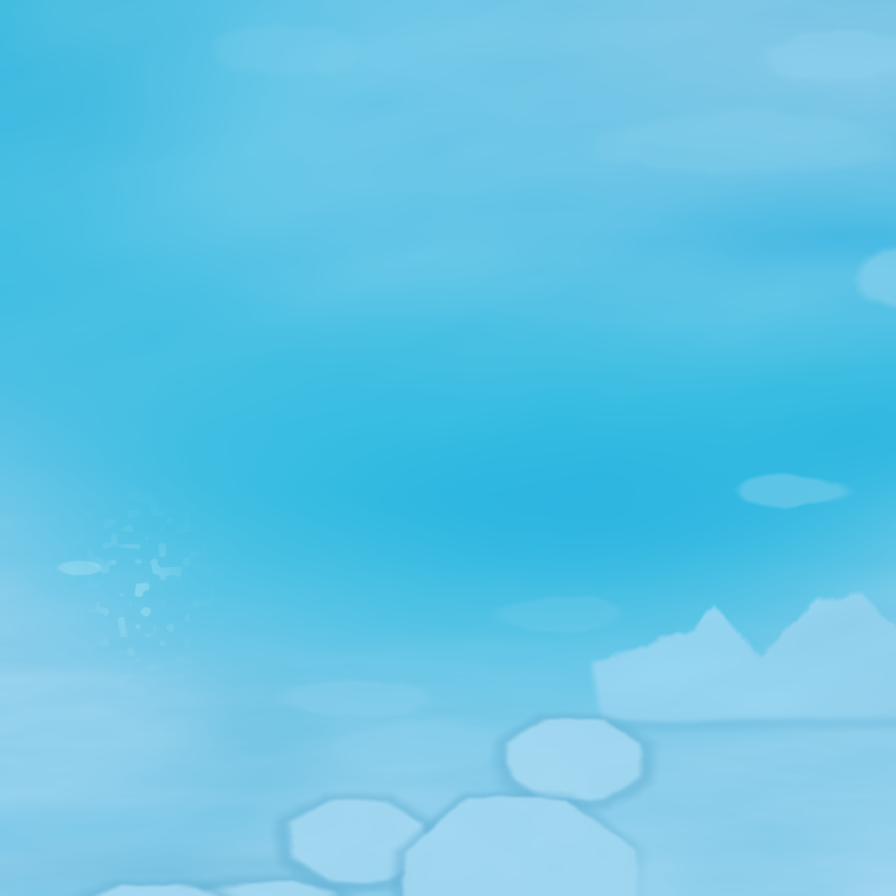
This background is drawn by a WebGL 1 fragment shader. Its source:

```glsl
precision highp float;
// Painterly turquoise sky melting into pale water with drifting ice floes.
uniform vec2 u_resolution;

float hash(vec2 p) {
  vec3 q = fract(vec3(p.xyx) * 0.1031);
  q += dot(q, q.yzx + 33.33);
  return fract((q.x + q.y) * q.z);
}

float noise(vec2 p) {
  vec2 i = floor(p), f = fract(p);
  f = f * f * (3.0 - 2.0 * f);
  return mix(mix(hash(i), hash(i + vec2(1, 0)), f.x),
             mix(hash(i + vec2(0, 1)), hash(i + vec2(1, 1)), f.x), f.y);
}

float fbm(vec2 p) {
  float sum = 0.0, amp = 0.5;
  for (int i = 0; i < 4; i++) {
    sum += amp * noise(p);
    p = p * 2.03 + 7.1;
    amp *= 0.5;
  }
  return sum;
}

// Soft elliptical falloff
float glow(vec2 p, vec2 center, vec2 radius) {
  vec2 q = (p - center) / radius;
  return exp(-dot(q, q));
}

// Ragged brush dab with a fairly crisp outline
float dab(vec2 p, vec2 center, vec2 radius) {
  float d = length((p - center) / radius) + 0.6 * (fbm(p * 24.0) - 0.47);
  return smoothstep(1.1, 0.8, d);
}

// Chamfered slab: approximate signed distance in canvas units
float slab(vec2 p, vec2 center, vec2 halfSize) {
  vec2 q = abs(p - center) / halfSize;
  float d = max(max(q.x, q.y), 0.7 * (q.x + q.y));
  d = mix(d, length(q), 0.3) - 1.0;
  return d * min(halfSize.x, halfSize.y) + 0.012 * (fbm(p * 22.0) - 0.47);
}

// Pale slab with a thin shaded rim
vec3 floe(vec3 color, vec2 p, vec2 center, vec2 halfSize) {
  float d = slab(p, center, halfSize);
  float rim = smoothstep(0.012, 0.0, abs(slab(p, center - vec2(0.0, 0.003), halfSize) - 0.003));
  color = mix(color, vec3(0.40, 0.70, 0.84), 0.55 * rim);
  vec3 ice = mix(vec3(0.60, 0.82, 0.93), vec3(0.66, 0.86, 0.95), fbm(p * vec2(7.0, 12.0)));
  return mix(color, ice, 0.95 * smoothstep(0.003, -0.003, d));
}

void main() {
  vec2 p = gl_FragCoord.xy / u_resolution;
  float wash = fbm(vec2(p.x * 3.0 - p.y, p.y * 8.0 - p.x * 1.5)) - 0.47;
  float streak = fbm(vec2(p.x * 5.0, p.y * 26.0) + 3.0) - 0.47;

  // Sky: turquoise middle, lighter upper band, deep blue pools
  vec3 color = vec3(0.225, 0.745, 0.885);
  float upper = smoothstep(0.50, 0.77, p.y + 0.05 * wash);
  color = mix(color, vec3(0.40, 0.78, 0.91), upper * smoothstep(-0.15, 0.45, p.x));
  color = mix(color, vec3(0.50, 0.77, 0.90), 0.8 * glow(p, vec2(0.98, 0.97), vec2(0.50, 0.22)));
  color = mix(color, vec3(0.26, 0.72, 0.88), 0.6 * glow(p, vec2(0.05, 0.90), vec2(0.16, 0.14)));
  color = mix(color, vec3(0.40, 0.78, 0.89), 0.5 * glow(p, vec2(0.10, 0.98), vec2(0.10, 0.06)));
  color = mix(color, vec3(0.25, 0.72, 0.89), 0.75 * glow(p, vec2(1.0, 0.735), vec2(0.30, 0.05)));
  color = mix(color, vec3(0.36, 0.76, 0.90), 0.65 * glow(p, vec2(0.0, 0.50), vec2(0.20, 0.16)));
  color = mix(color, vec3(0.165, 0.705, 0.88), 0.9 * glow(p, vec2(0.68, 0.43), vec2(0.28, 0.09)));
  color = mix(color, vec3(0.17, 0.71, 0.88), 0.8 * glow(p, vec2(1.02, 0.50), vec2(0.16, 0.06)));

  // Pale water: its shore rises at both sides and dips in the middle
  float shore = 0.32 + 0.55 * (p.x - 0.54) * (p.x - 0.54);
  float water = smoothstep(shore + 0.12, shore - 0.21, p.y + 0.10 * wash);
  color = mix(color, vec3(0.54, 0.805, 0.92), water);
  color = mix(color, vec3(0.40, 0.75, 0.88), 0.5 * glow(p, vec2(0.29, 0.17), vec2(0.10, 0.10)));
  color = mix(color, vec3(0.43, 0.74, 0.87), 0.6 * glow(p, vec2(0.20, 0.03), vec2(0.30, 0.025)));
  color += vec3(0.13, 0.05, 0.025) * wash * (0.4 + 0.5 * upper);
  color += vec3(0.16, 0.06, 0.03) * streak * (0.8 * water + 0.4 * upper * p.x);

  // Thin clouds and distant floating patches
  vec3 mist = vec3(0.55, 0.82, 0.93);
  color = mix(color, mist, 0.55 * dab(p, vec2(0.935, 0.937), vec2(0.090, 0.030)));
  color = mix(color, mist, 0.20 * dab(p, vec2(0.32, 0.945), vec2(0.075, 0.030)));
  color = mix(color, mist, 0.25 * dab(p, vec2(0.83, 0.84), vec2(0.16, 0.035)));
  color = mix(color, mist, 0.60 * dab(p, vec2(1.00, 0.688), vec2(0.045, 0.033)));
  color = mix(color, mist, 0.45 * dab(p, vec2(0.882, 0.452), vec2(0.066, 0.018)));
  color = mix(color, mist, 0.22 * dab(p, vec2(0.625, 0.315), vec2(0.068, 0.020)));
  color = mix(color, mist, 0.40 * dab(p, vec2(0.39, 0.222), vec2(0.085, 0.022)));
  color = mix(color, mist, 0.40 * dab(p, vec2(0.47, 0.165), vec2(0.10, 0.030)));

  // Fine spray on the left
  float spray = smoothstep(0.64, 0.80, noise(p * 110.0)) * glow(p, vec2(0.155, 0.335), vec2(0.05, 0.07));
  spray += 0.9 * dab(p, vec2(0.092, 0.366), vec2(0.026, 0.009));
  color = mix(color, vec3(0.65, 0.88, 0.95), 0.5 * spray);

  // Twin-peaked ice bank, fading into the water below
  float ridge = max(0.325 - 1.1 * abs(p.x - 0.797), 0.30 - 0.38 * abs(p.x - 0.775));
  ridge = max(ridge, 0.333 - max(abs(p.x - 0.938) - 0.025, 0.0));
  ridge += 0.025 * (fbm(p * 30.0) - 0.47);
  float foot = 0.197 + 0.012 * (fbm(vec2(p.x * 9.0, 2.0)) - 0.47);
  float bank = smoothstep(-0.004, 0.005, ridge - p.y) * smoothstep(-0.004, 0.004, p.y - foot);
  bank *= smoothstep(0.655, 0.668, p.x + 0.2 * (p.y - 0.25));
  color = mix(color, vec3(0.58, 0.82, 0.93) + 0.10 * wash, 0.9 * bank);
  float footShade = glow(p, vec2(p.x, foot - 0.006), vec2(1.0, 0.007)) * smoothstep(0.64, 0.70, p.x);
  color = mix(color, vec3(0.44, 0.73, 0.87), 0.45 * footShade);

  // Foreground floes
  color = floe(color, p, vec2(0.642, 0.152), vec2(0.077, 0.045));
  color = floe(color, p, vec2(0.400, 0.062), vec2(0.077, 0.047));
  color = floe(color, p, vec2(0.578, 0.005), vec2(0.130, 0.106));
  color = floe(color, p, vec2(0.305, -0.005), vec2(0.070, 0.022));
  color = floe(color, p, vec2(0.170, -0.010), vec2(0.070, 0.022));
  color = mix(color, vec3(0.62, 0.84, 0.94), 0.75 * glow(p, vec2(0.69, 0.01), vec2(0.10, 0.06)));
  color = mix(color, vec3(0.66, 0.85, 0.95), 0.7 * glow(p, vec2(1.0, 0.0), vec2(0.08, 0.04)));
  gl_FragColor = vec4(clamp(color, 0.0, 1.0), 1.0);
}
```
